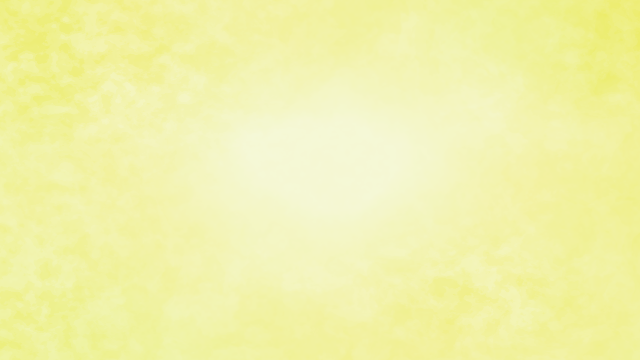
Reproduce this background procedurally as a Shadertoy shader.

```glsl
// A pale yellow watercolour wash: a creamy oval glow in the middle deepens
// towards the corners. Soft pigment pools set the tone, while layered value
// noise adds cloudy washes, crisp wash edges, blots and fine speckles.

#define GLOW_CENTER vec2(0.01, 0.05)
#define GLOW_STRETCH vec2(0.62, 1.0)
#define WASH_DEPTH 0.52
#define WARP_AMOUNT 0.10
#define CLOUD_AMOUNT 0.24
#define EDGE_AMOUNT 0.035
#define BLOT_AMOUNT 0.07
#define SPECKLE_AMOUNT 0.20
#define GRAIN_AMOUNT 0.06
#define CREAM vec3(0.961, 0.972, 0.845)
#define LEMON vec3(0.943, 0.947, 0.620)
#define PIGMENT vec3(0.925, 0.925, 0.410)

float hash(vec2 p) {
    return fract(sin(dot(p, vec2(127.1, 311.7))) * 43758.5453);
}

float noise(vec2 p) {
    vec2 cell = floor(p);
    vec2 f = fract(p);
    f = f * f * (3.0 - 2.0 * f);
    float low = mix(hash(cell), hash(cell + vec2(1.0, 0.0)), f.x);
    float high = mix(hash(cell + vec2(0.0, 1.0)), hash(cell + vec2(1.0)), f.x);
    return mix(low, high, f.y);
}

// Sum of rotated noise octaves, about 0 to 1
float fbm(vec2 p) {
    float sum = 0.0;
    float gain = 0.5;
    for (int i = 0; i < 5; i++) {
        sum += gain * noise(p);
        p = mat2(1.6, 1.2, -1.2, 1.6) * p + 7.3;
        gain *= 0.5;
    }
    return sum;
}

// Soft elliptical pool of pigment
float pool(vec2 p, vec2 center, vec2 radius) {
    vec2 d = (p - center) / radius;
    return exp(-dot(d, d));
}

void mainImage(out vec4 fragColor, in vec2 fragCoord) {
    // Canvas heights, measured from the middle
    vec2 p = (fragCoord - 0.5 * iResolution.xy) / iResolution.y;

    // Ragged outlines for the washes
    vec2 warp = vec2(fbm(p * 5.0 + 3.1), fbm(p * 5.0 + 19.7)) - 0.48;
    vec2 q = p + WARP_AMOUNT * warp;

    // Central glow with a flat heart and a long fade
    float r = length((q - GLOW_CENTER) * GLOW_STRETCH);
    float depth = 0.03 + WASH_DEPTH * (1.0 - exp(-max(r - 0.12, 0.0) / 0.22));

    // Deep pools near the corners, light pools around the glow
    depth += 0.22 * pool(q, vec2(-0.76, 0.46), vec2(0.40, 0.20));
    depth += 0.36 * pool(q, vec2(0.86, 0.43), vec2(0.26, 0.22));
    depth += 0.10 * pool(q, vec2(0.35, 0.52), vec2(0.30, 0.10));
    depth += 0.13 * pool(q, vec2(-0.80, -0.46), vec2(0.28, 0.16));
    depth += 0.08 * pool(q, vec2(0.82, -0.10), vec2(0.16, 0.14));
    depth -= 0.12 * pool(q, vec2(0.52, 0.18), vec2(0.24, 0.12));
    depth -= 0.06 * pool(q, vec2(-0.12, -0.28), vec2(0.20, 0.10));

    // Cloudy washes and overlapping layers with crisp rims
    float wetness = 0.12 + 0.88 * smoothstep(0.12, 0.42, r);
    float wash = CLOUD_AMOUNT * (fbm(q * 5.0 + 11.0) - 0.48);
    for (int i = 0; i < 3; i++) {
        float layer = fbm(q * (2.5 + 2.0 * float(i)) + 31.0 * float(i + 1));
        wash += EDGE_AMOUNT * (smoothstep(0.48, 0.505, layer) - 0.5);
    }

    // Small blots dabbed over the whole sheet
    float dabs = fbm(q * vec2(17.0, 21.0) + 63.0);
    wash += BLOT_AMOUNT * (smoothstep(0.42, 0.56, dabs) - 0.5);
    depth += wetness * wash;

    // Speckled patches: upper left, lower left, lower right, upper right
    float patches = pool(p, vec2(-0.72, 0.34), vec2(0.42, 0.28))
        + 0.8 * pool(p, vec2(-0.80, -0.36), vec2(0.26, 0.26))
        + 0.8 * pool(p, vec2(0.48, -0.32), vec2(0.28, 0.15))
        + 0.6 * pool(p, vec2(0.82, 0.36), vec2(0.22, 0.20));
    float flecks = fbm((p + 0.04 * warp) * vec2(27.0, 35.0) + 5.0);
    float dark = smoothstep(0.53, 0.62, flecks);
    float light = smoothstep(0.43, 0.34, flecks);
    depth += SPECKLE_AMOUNT * min(patches, 1.0) * (dark - 0.9 * light);

    // Fine paper grain
    float grain = noise(p * 65.0) + 0.6 * noise(p * 120.0 + 9.0) - 0.8;
    depth += GRAIN_AMOUNT * grain * (0.25 + 0.75 * wetness);

    // Cream to lemon to strong pigment
    depth = clamp(depth, 0.0, 1.0);
    vec3 color = mix(CREAM, LEMON, min(depth / 0.5, 1.0));
    color = mix(color, PIGMENT, max(depth - 0.5, 0.0) / 0.5);

    // Slight warm and cool drift of the tint
    float drift = fbm(p * 2.2 + 47.0) - 0.48;
    color += wetness * drift * vec3(0.03, -0.01, 0.0);

    fragColor = vec4(clamp(color, 0.0, 1.0), 1.0);
}
```
